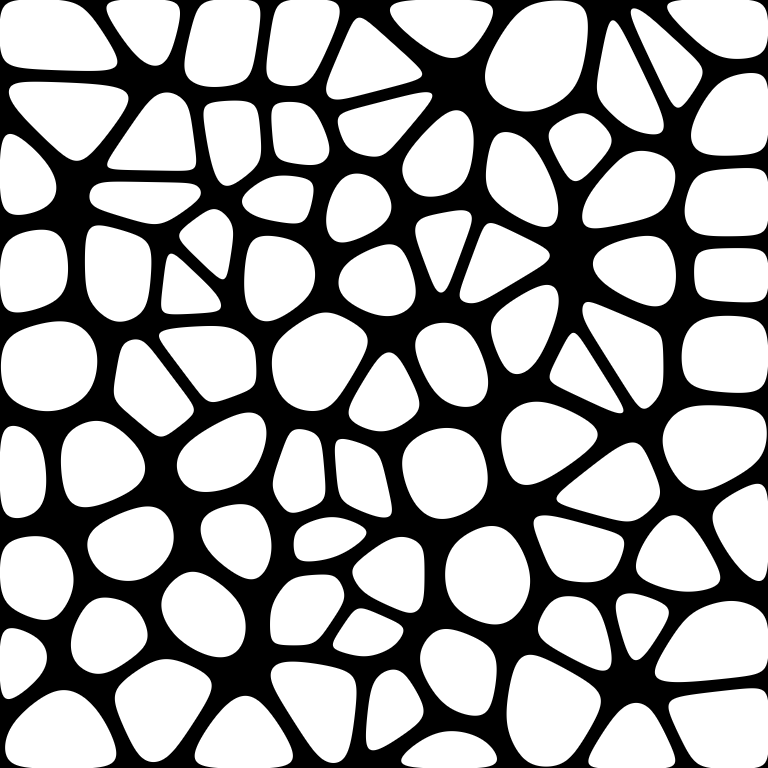
A WebGL 1 fragment shader for this pattern:

```glsl
precision highp float;

uniform vec2 u_resolution;

// All lengths are in grid cells.
#define GRID 9.0        // stones along each side
#define JITTER 0.94     // irregularity of the stone centres
#define GAP 0.068       // half the width of a joint
#define WALL_SLACK 0.08 // lets stones reach the canvas border
#define ROUNDNESS 3.5   // lower values give rounder corners
#define MIN_RADIUS 0.2  // limits the sharpness of crowded stones
#define SEED 17.3

const vec3 STONE_COLOR = vec3(1.0);
const vec3 JOINT_COLOR = vec3(0.0);

vec2 hash2(vec2 p) {
    vec3 q = fract(vec3(p.xyx + SEED) * vec3(0.1031, 0.1030, 0.0973));
    q += dot(q, q.yzx + 33.33);
    return fract((q.xx + q.yz) * q.zy);
}

vec2 stoneCentre(vec2 cell) {
    return cell + 0.5 + JITTER * (hash2(cell) - 0.5);
}

bool insideGrid(vec2 cell) {
    return all(greaterThanEqual(cell, vec2(0.0))) && all(lessThan(cell, vec2(GRID)));
}

// Cell whose stone centre is closest to p.
vec2 nearestCell(vec2 p) {
    vec2 best = floor(p);
    float bestDist = 1e3;
    for (int y = -2; y <= 2; y++) {
        for (int x = -2; x <= 2; x++) {
            vec2 cell = floor(p) + vec2(x, y);
            float dist = distance(p, stoneCentre(cell));
            if (insideGrid(cell) && dist < bestDist) {
                bestDist = dist;
                best = cell;
            }
        }
    }
    return best;
}

// Half the distance from a stone centre to its closest neighbour.
float stoneRadius(vec2 home) {
    vec2 centre = stoneCentre(home);
    float nearest = 1.0;
    for (int y = -2; y <= 2; y++) {
        for (int x = -2; x <= 2; x++) {
            vec2 cell = home + vec2(x, y);
            if (cell != home && insideGrid(cell))
                nearest = min(nearest, distance(centre, stoneCentre(cell)));
        }
    }
    return max(0.5 * nearest, MIN_RADIUS);
}

// Weighted inward normal (xy) and weight (z) of one bounding line.
vec3 boundary(float dist, vec2 normal, float sharpness) {
    return vec3(normal, 1.0) * exp(-sharpness * dist);
}

// Signed distance to the stone outline, positive inside:
// a smooth minimum over the bisectors and the canvas walls.
float stoneDistance(vec2 p) {
    vec2 home = nearestCell(p);
    vec2 centre = stoneCentre(home);
    float sharpness = ROUNDNESS / stoneRadius(home);
    vec3 sum = vec3(0.0);

    for (int y = -2; y <= 2; y++) {
        for (int x = -2; x <= 2; x++) {
            vec2 cell = home + vec2(x, y);
            if (cell != home && insideGrid(cell)) {
                vec2 other = stoneCentre(cell);
                vec2 normal = normalize(centre - other);
                float dist = dot(p - 0.5 * (centre + other), normal);
                sum += boundary(dist, normal, sharpness);
            }
        }
    }

    vec2 low = p + WALL_SLACK;
    vec2 high = GRID - p + WALL_SLACK;
    sum += boundary(low.x, vec2(1.0, 0.0), sharpness);
    sum += boundary(low.y, vec2(0.0, 1.0), sharpness);
    sum += boundary(high.x, vec2(-1.0, 0.0), sharpness);
    sum += boundary(high.y, vec2(0.0, -1.0), sharpness);

    float slope = length(sum.xy) / sum.z;
    return (-log(sum.z) / sharpness - GAP) / max(slope, 0.05);
}

void main() {
    vec2 p = gl_FragCoord.xy / u_resolution * GRID;
    float pixel = GRID / min(u_resolution.x, u_resolution.y);
    float coverage = clamp(stoneDistance(p) / pixel + 0.5, 0.0, 1.0);
    gl_FragColor = vec4(mix(JOINT_COLOR, STONE_COLOR, coverage), 1.0);
}
```
